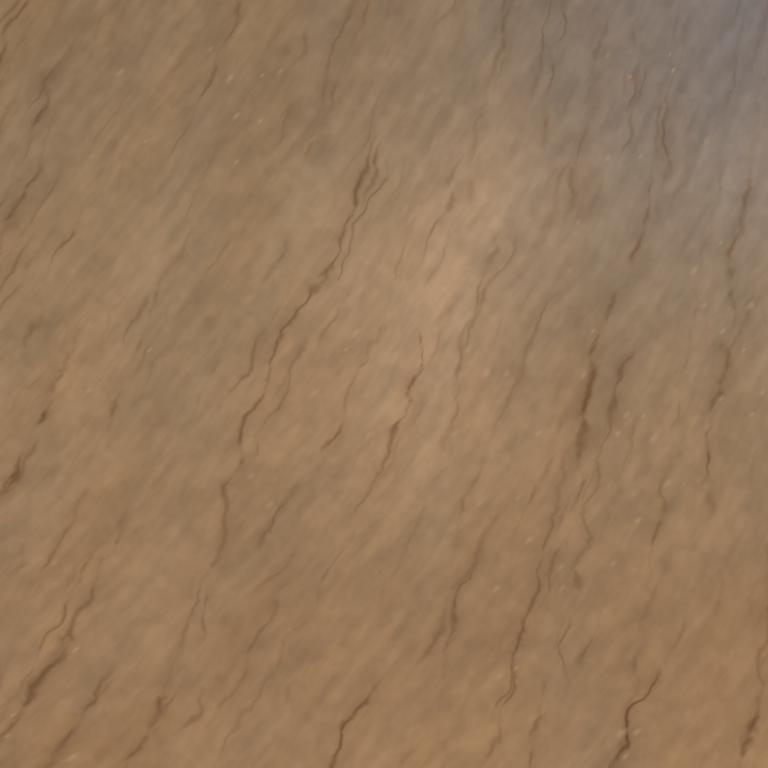
This texture is drawn by a WebGL 2 fragment shader. Its source:

```glsl
#version 300 es
precision highp float;

uniform vec2 u_resolution;
out vec4 fragColor;

#define WARM_STONE vec3(0.600, 0.472, 0.345)
#define COOL_STONE vec3(0.590, 0.483, 0.366)
#define GREY_SHEEN vec3(0.535, 0.495, 0.480)
#define GLOW_TINT vec3(0.105, 0.082, 0.066)
#define VEIN_COLOR vec3(0.385, 0.265, 0.170)
#define FLECK_COLOR vec3(0.720, 0.610, 0.480)
#define VEIN_WIDTH 0.0040
#define VEIN_STRENGTH 0.60
#define GRAIN_CONTRAST 0.17

float hash(vec2 p) {
    vec3 q = fract(p.xyx * vec3(0.1031, 0.1030, 0.0973));
    q += dot(q, q.yzx + 33.33);
    return fract((q.x + q.y) * q.z);
}

float noise(vec2 p) {
    vec2 cell = floor(p);
    vec2 f = fract(p);
    f = f * f * f * (f * (f * 6.0 - 15.0) + 10.0);
    float low = mix(hash(cell), hash(cell + vec2(1, 0)), f.x);
    float high = mix(hash(cell + vec2(0, 1)), hash(cell + vec2(1, 1)), f.x);
    return mix(low, high, f.y);
}

float fbm(vec2 p) {
    float sum = 0.0;
    float amplitude = 0.5;
    for (int i = 0; i < 4; i++) {
        sum += amplitude * noise(p);
        p = mat2(1.6, 1.2, -1.2, 1.6) * p + 17.3;
        amplitude *= 0.5;
    }
    return sum / 0.9375;
}

// Broken, wandering veins: one per column of the flow coordinates.
float veinLayer(vec2 flow, float columns, float width, float coverage, float breaks, float seed) {
    float across = flow.x * columns;
    float home = floor(across);
    float veins = 0.0;
    for (int k = -1; k <= 1; k++) {
        float id = home + float(k);
        float lane = id * 7.31 + seed;
        float center = id + 0.5 + 0.5 * (hash(vec2(id, seed)) - 0.5);
        center += 0.45 * (noise(vec2(flow.y * 4.0, lane)) - 0.5);
        center += columns * 0.012 * (noise(vec2(flow.y * 27.0, lane + 40.0)) - 0.5);
        float dist = (across - center) / columns;

        float presence = noise(vec2(flow.y * breaks, lane + 80.0));
        presence = smoothstep(0.85 - coverage, 1.15 - coverage, presence);
        presence *= 0.3 + 0.9 * noise(vec2(flow.y * 19.0, lane + 120.0));

        float w = width * (0.5 + noise(vec2(flow.y * 30.0, lane + 160.0)));
        w = max(w, 0.7 / u_resolution.y);
        float core = exp(-dist * dist / (w * w));
        float halo = exp(-abs(dist) / (3.5 * w));
        veins = max(veins, presence * (0.7 * core + 0.3 * halo));
    }
    return veins;
}

// Sparse pale crystals, one chance per cell.
float flecks(vec2 p) {
    vec2 cell = floor(p);
    vec2 center = 0.3 + 0.4 * vec2(hash(cell + 3.7), hash(cell + 9.1));
    float radius = 0.12 + 0.14 * hash(cell + 21.0);
    float spot = 1.0 - smoothstep(0.1 * radius, 1.3 * radius, length(fract(p) - center));
    return spot * step(0.88, hash(cell + 55.0));
}

void main() {
    vec2 uv = gl_FragCoord.xy / u_resolution;

    // Flow leans on the left and stands nearly upright on the right.
    float lean = 0.50 - 0.36 * uv.x;
    vec2 flow = vec2(uv.x - lean * (uv.y - 0.5), uv.y);
    flow.x += 0.030 * (fbm(uv * 4.0 + 5.0) - 0.5);
    vec2 ragged = flow;
    ragged.x += 0.022 * (fbm(uv * 30.0) - 0.5);

    // Base tone and soft lighting
    vec3 color = mix(WARM_STONE, COOL_STONE, smoothstep(0.0, 0.8, uv.y));
    vec2 toCorner = uv - vec2(1.05, 1.05);
    float sheen = exp(-6.0 * dot(toCorner, toCorner));
    color = mix(color, GREY_SHEEN, 0.95 * sheen);
    color *= 1.0 - 0.06 * smoothstep(0.7, 1.0, uv.y);
    vec2 toGlow = uv - vec2(0.57, 0.60);
    toGlow.x -= 0.2 * toGlow.y;
    float glow = exp(-dot(toGlow * toGlow, vec2(70.0, 22.0)));
    color += GLOW_TINT * glow;

    // Cloudy patches, slanted grain and fine mottling
    float clouds = fbm(flow * vec2(9.0, 5.0) + 11.0) - 0.5;
    vec2 grainFlow = vec2(flow.x - 0.32 * uv.y, uv.y);
    float streaks = fbm(grainFlow * vec2(68.0, 26.0)) - 0.5;
    float mottle = fbm(uv * 62.0 + 31.0) - 0.5;
    color *= 1.0 + GRAIN_CONTRAST * (0.7 * clouds + 0.85 * streaks + 0.55 * mottle);
    color += vec3(0.025, -0.002, -0.022) * (fbm(flow * vec2(16.0, 6.0) + 70.0) - 0.5);

    // Main veins, secondary veins and short hairlines
    float veins = veinLayer(ragged, 7.0, VEIN_WIDTH, 0.52, 4.5, 2.0);
    veins = max(veins, 0.75 * veinLayer(ragged + 0.37, 14.0, 0.85 * VEIN_WIDTH, 0.40, 7.0, 31.0));
    vec2 hairFlow = vec2(ragged.x - 0.14 * uv.y, uv.y);
    veins = max(veins, 0.50 * veinLayer(hairFlow, 26.0, 0.8 * VEIN_WIDTH, 0.36, 12.0, 67.0));

    // Crumble the veins along the grain
    float crumble = fbm(grainFlow * vec2(50.0, 28.0) + 140.0);
    veins *= mix(0.3, 1.15, smoothstep(0.32, 0.60, crumble)) * (1.0 - 0.5 * sheen);
    color = mix(color, VEIN_COLOR, VEIN_STRENGTH * veins);

    // Pale flecks gathered in patches
    float patches = smoothstep(0.4, 0.7, noise(uv * 6.0 + 90.0));
    color = mix(color, FLECK_COLOR, 0.40 * patches * flecks(grainFlow * vec2(46.0, 36.0)));

    fragColor = vec4(color, 1.0);
}
```
